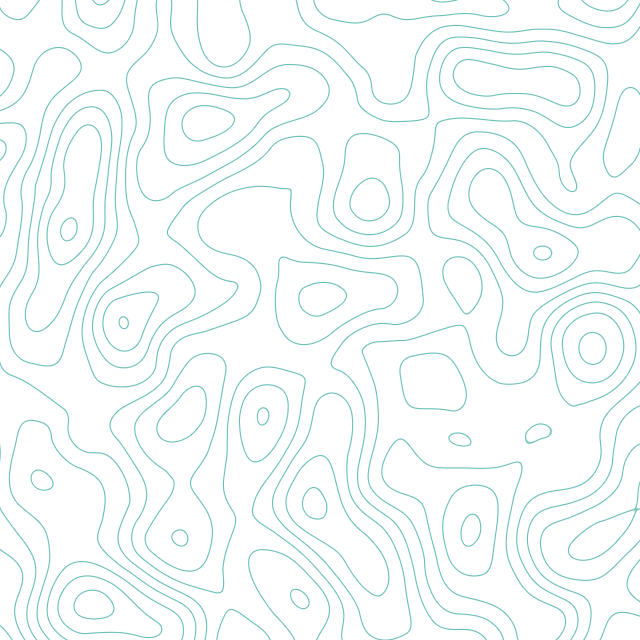
Reproduce this pattern procedurally as a Shadertoy shader.

```glsl
#define LINE_COLOR vec3(0.42, 0.75, 0.72)
#define PAPER_COLOR vec3(1.0)
#define LINE_WIDTH 0.00175   // in canvas heights
#define LEVEL_STEP 0.14      // height between neighbouring contours
#define HILL_SCALE 6.0       // hills across the canvas
#define BROAD_AMOUNT 0.45    // slow rise and fall of the land
#define DETAIL_AMOUNT 0.13   // small bends in the contours
#define GRID_TURN 0.6        // rotation of the noise lattice, radians
#define MIN_SLOPE 0.6        // keeps lines thin on flat summits
#define SEED vec2(17.3, 42.7)

// Integer hash giving two values in 0..1
vec2 hash2(ivec2 cell) {
    uvec2 v = uvec2(cell) * 1664525u + 1013904223u;
    v.x += v.y * 1664525u;
    v.y += v.x * 1664525u;
    v ^= v >> 16u;
    v.x += v.y * 1664525u;
    v.y += v.x * 1664525u;
    v ^= v >> 16u;
    return vec2(v & 0xffffu) / 65535.0;
}

// Slope of one lattice corner applied to the offset from it
float cornerRamp(ivec2 cell, vec2 offset) {
    vec2 slope = hash2(cell) * 2.0 - 1.0;
    return dot(slope / max(length(slope), 0.001), offset);
}

float gradientNoise(vec2 p) {
    ivec2 cell = ivec2(floor(p));
    vec2 f = fract(p);
    vec2 blend = f * f * (3.0 - 2.0 * f);
    float low = mix(cornerRamp(cell, f),
                    cornerRamp(cell + ivec2(1, 0), f - vec2(1, 0)), blend.x);
    float high = mix(cornerRamp(cell + ivec2(0, 1), f - vec2(0, 1)),
                     cornerRamp(cell + ivec2(1, 1), f - vec2(1, 1)), blend.x);
    return mix(low, high, blend.y);
}

// Terrain: hills, a broad swell and a little detail
float terrainHeight(vec2 p) {
    float c = cos(GRID_TURN), s = sin(GRID_TURN);
    vec2 q = mat2(c, -s, s, c) * p * HILL_SCALE + SEED;
    return gradientNoise(q)
         + BROAD_AMOUNT * gradientNoise(q.yx * 0.43 + 31.7)
         + DETAIL_AMOUNT * gradientNoise(q * 1.9 + 73.1);
}

void mainImage(out vec4 fragColor, in vec2 fragCoord) {
    float pixel = 1.0 / iResolution.y;
    vec2 p = fragCoord * pixel;

    // Height and slope
    vec2 e = vec2(0.001, 0.0);
    float h = terrainHeight(p);
    vec2 slope = vec2(terrainHeight(p + e.xy) - h,
                      terrainHeight(p + e.yx) - h) / e.x;

    // Distance to the nearest contour, levels centred between multiples
    float levelGap = abs(fract(h / LEVEL_STEP) - 0.5) * LEVEL_STEP;
    float dist = levelGap / max(length(slope), MIN_SLOPE);

    // Smooth line of constant width
    float ink = clamp(0.5 + (0.5 * LINE_WIDTH - dist) / pixel, 0.0, 1.0);
    fragColor = vec4(mix(PAPER_COLOR, LINE_COLOR, ink), 1.0);
}
```
